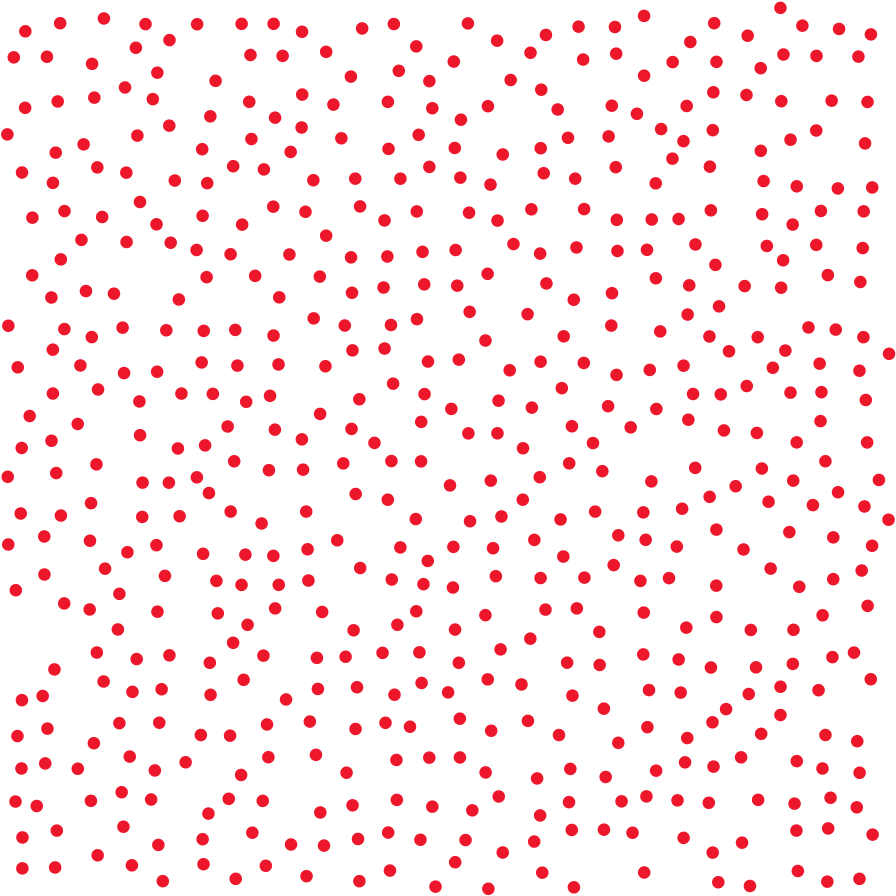
A WebGL 2 fragment shader for this pattern:

```glsl
#version 300 es
precision highp float;
// Small red dots scattered evenly but irregularly over white.

uniform vec2 u_resolution;
out vec4 fragColor;

// Integer hash: two random values in 0..1 per cell
vec2 hash2(vec2 cell) {
    uvec2 v = uvec2(ivec2(cell) + 64) * 1664525u + 1013904223u;
    v.x += v.y * 1664525u;
    v.y += v.x * 1664525u;
    v ^= v >> 16u;
    v.x += v.y * 1664525u;
    v.y += v.x * 1664525u;
    v ^= v >> 16u;
    return vec2(v & 0xffffu) / 65535.0;
}

// Random point inside a grid cell
vec2 jitteredPoint(vec2 cell) {
    return cell + 0.5 + 0.86 * (hash2(cell) - 0.5);
}

// Jittered point pushed away from neighbours that lie too close
vec2 spacedPoint(vec2 cell) {
    vec2 point = jitteredPoint(cell);
    vec2 push = vec2(0.0);
    for (int y = -1; y <= 1; y++) {
        for (int x = -1; x <= 1; x++) {
            if (x == 0 && y == 0) continue;
            vec2 away = point - jitteredPoint(cell + vec2(x, y));
            float dist = max(length(away), 0.001);
            push += away / dist * max(0.92 - dist, 0.0);
        }
    }
    return point + 0.45 * push;
}

void main() {
    vec2 uv = gl_FragCoord.xy / u_resolution.y;
    vec2 canvas = u_resolution / u_resolution.y;
    float cells = 24.3;
    float radius = 0.00697;

    // Distance to the nearest dot that fits wholly on the canvas
    float nearest = 1.0;
    vec2 home = floor(uv * cells);
    for (int y = -1; y <= 1; y++) {
        for (int x = -1; x <= 1; x++) {
            vec2 center = spacedPoint(home + vec2(x, y)) / cells;
            vec2 border = min(center, canvas - center);
            if (min(border.x, border.y) > radius) {
                nearest = min(nearest, distance(uv, center));
            }
        }
    }

    // Edge smoothed over one pixel
    float coverage = clamp((radius - nearest) * u_resolution.y + 0.5, 0.0, 1.0);
    vec3 white = vec3(1.0);
    vec3 red = vec3(0.93, 0.09, 0.17);
    fragColor = vec4(mix(white, red, coverage), 1.0);
}
```
